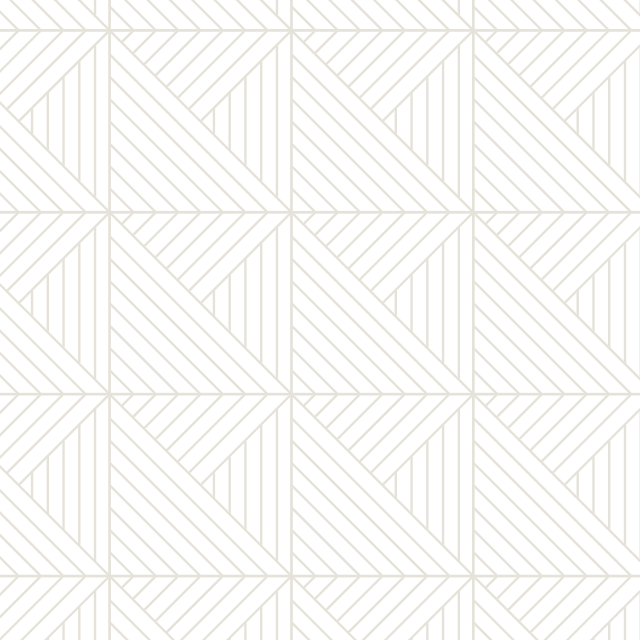
Write a WebGL 2 fragment shader that draws this pattern.

```glsl
#version 300 es
precision highp float;

#define TILE 0.2842
#define CORNER vec2(0.1712, 0.9525)
#define FRAME_WIDTH 0.0148
#define HATCH_WIDTH 0.0130
#define SLANT_GAP 0.1228
#define UPRIGHT_GAP 0.0866
#define PAPER_COLOR vec3(1.0)
#define LINE_COLOR vec3(0.895, 0.885, 0.85)

uniform vec2 u_resolution;
out vec4 fragColor;

const float DIAGONAL = 0.70710678;

// Distance to the nearest of 2 * side + 1 evenly spaced lines around a centre
float hatch(float x, float centre, float gap, float side) {
    float k = clamp(round((x - centre) / gap), -side, side);
    return abs(x - centre - k * gap);
}

// Antialiased coverage of a line
float stroke(float dist, float width, float pixel) {
    return clamp((0.5 * width - dist) / pixel + 0.5, 0.0, 1.0);
}

void main() {
    float side = min(u_resolution.x, u_resolution.y);
    vec2 p = gl_FragCoord.xy / side;
    float pixel = 1.0 / (side * TILE);

    // Tile coordinates, measured right and down from the top left corner
    vec2 t = fract((p - CORNER) * vec2(1.0, -1.0) / TILE);
    float across = t.x - t.y;
    float along = t.x + t.y;

    // Square frame
    vec2 edge = min(t, 1.0 - t);
    float ink = stroke(min(edge.x, edge.y), FRAME_WIDTH, pixel);

    // Full diagonal, and the half diagonal from the top right corner
    float fold = abs(across) * DIAGONAL;
    if (across > 0.0) fold = min(fold, abs(along - 1.0) * DIAGONAL);

    // Each triangle has its own hatching direction
    float lines;
    if (across < 0.0) {
        lines = hatch(-across, 0.5, SLANT_GAP, 3.0) * DIAGONAL;
    } else if (along < 1.0) {
        lines = hatch(along, 0.5, SLANT_GAP, 3.0) * DIAGONAL;
    } else {
        lines = hatch(t.x, 0.747, UPRIGHT_GAP, 2.0);
    }
    ink = max(ink, stroke(min(fold, lines), HATCH_WIDTH, pixel));

    fragColor = vec4(mix(PAPER_COLOR, LINE_COLOR, ink), 1.0);
}
```
